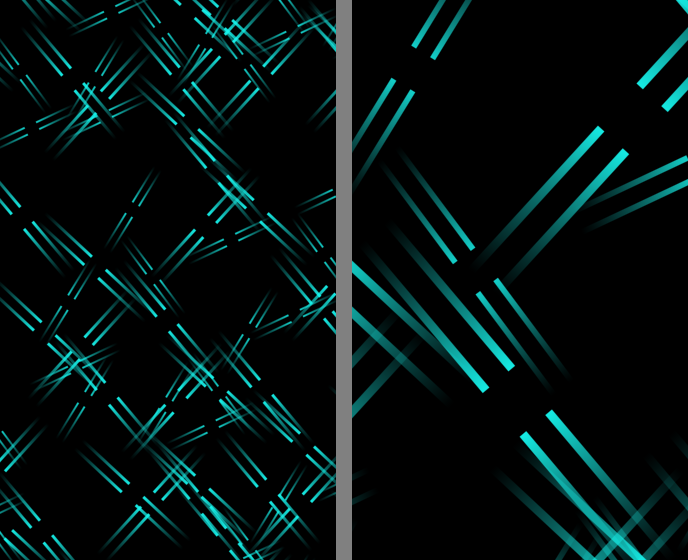
Left: the whole. Right: its middle third, enlarged.
Write a Shadertoy shader that draws this pattern.

```glsl
vec2 hash2(vec2 p) {
    vec3 q = fract(vec3(p.xyx) * vec3(0.1031, 0.1030, 0.0973));
    q += dot(q, q.yzx + 33.33);
    return fract((q.xx + q.yz) * q.zy);
}

// Two facing pairs of parallel dashes, bright at the inner ends, fading outward
float dashPairs(vec2 p, float soft) {
    float along = abs(p.x) - 0.017;
    float across = abs(abs(p.y) - 0.0100) - 0.0026;
    float body = smoothstep(soft, -soft, across) * smoothstep(-soft, soft, along);
    float fade = clamp(1.0 - along / 0.115, 0.0, 1.0);
    return body * pow(fade, 1.15);
}

// Jittered grid of dash pairs that share one direction and size
float dashLayer(vec2 p, float angle, float size, float cell, float seed) {
    float c = cos(angle), s = sin(angle);
    vec2 grid = mat2(c, -s, s, c) * p / cell + seed * 7.3;
    vec2 id = floor(grid);
    float soft = 0.8 / (iResolution.y * size);
    float dark = 1.0;
    for (int y = -1; y <= 1; y++) {
        for (int x = -1; x <= 1; x++) {
            vec2 corner = id + vec2(x, y);
            vec2 center = corner + hash2(corner + seed * 31.7 + 100.0);
            dark *= 1.0 - 0.95 * dashPairs((grid - center) * cell / size, soft);
        }
    }
    return 1.0 - dark;
}

void mainImage(out vec4 fragColor, in vec2 fragCoord) {
    vec2 p = fragCoord / iResolution.y;

    // Long, bold dashes on both diagonals
    float bold = 1.0;
    bold *= 1.0 - dashLayer(p, -0.87, 1.0, 0.26, 1.0);
    bold *= 1.0 - dashLayer(p, -0.75, 1.0, 0.26, 2.0);
    bold *= 1.0 - dashLayer(p, 0.83, 1.0, 0.26, 3.0);

    // Short, thin dashes: shallow, steep rising, steep falling
    float thin = 1.0;
    thin *= 1.0 - dashLayer(p, 0.44, 0.66, 0.26, 4.0);
    thin *= 1.0 - dashLayer(p, 1.02, 0.66, 0.26, 5.0);
    thin *= 1.0 - dashLayer(p, -0.93, 0.66, 0.30, 6.0);

    float glow = 1.0 - bold * mix(1.0, thin, 0.88);
    vec3 turquoise = vec3(0.09, 0.97, 0.94);
    fragColor = vec4(turquoise * glow, 1.0);
}
```
